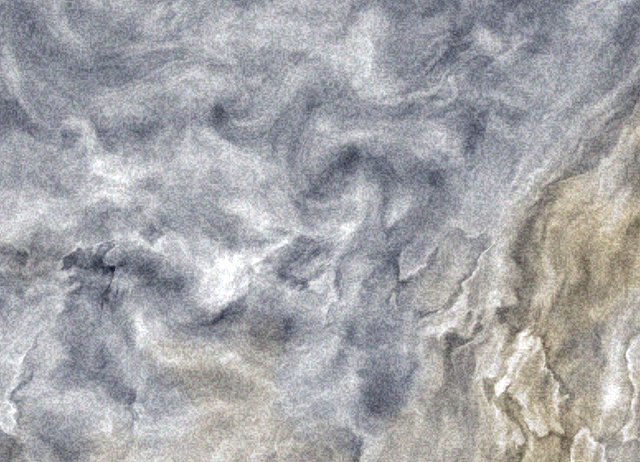
Give the GLSL for this texture, as a WebGL 1 fragment shader.

```glsl
precision highp float;
// Turbulent cloud bands: pale blue-grey eddies meeting tan, steeply sheared streaks.
// Domain-warped value noise is stretched along two flows, then given crinkled folds,
// dark curling filaments, fleecy bright tops and a fine film grain.
uniform vec2 u_resolution;

#define WARP 0.17
#define CONTRAST 0.56
#define RELIEF 0.50
#define FOLD_DEPTH 0.15
#define FILAMENT_DEPTH 0.17
#define CLOUD_TOP 0.15
#define GRAIN_SCALE 280.0
#define GRAIN 0.20
#define BASE_TONE 0.650
#define SHADOW_TINT vec3(-0.030, -0.014, 0.040)
#define LIGHT_TINT vec3(-0.006, 0.000, 0.014)
#define TAN_TINT vec3(0.054, 0.006, -0.095)

float hash(vec2 p) {
  vec3 h = fract(vec3(p.xyx) * 0.1031);
  h += dot(h, h.yzx + 33.33);
  return fract((h.x + h.y) * h.z);
}
float noise(vec2 p) {
  vec2 i = floor(p), f = fract(p);
  f = f * f * (3.0 - 2.0 * f);
  return mix(mix(hash(i), hash(i + vec2(1, 0)), f.x),
             mix(hash(i + vec2(0, 1)), hash(i + vec2(1, 1)), f.x), f.y);
}
float fbm(vec2 p) {
  float sum = 0.0, amp = 0.52;
  for (int i = 0; i < 5; i++) {
    sum += amp * noise(p);
    p = mat2(1.6, 1.2, -1.2, 1.6) * p + 7.3;
    amp *= 0.5;
  }
  return sum;
}

// Rotates space around a centre, fading outwards.
vec2 swirl(vec2 p, vec2 centre, float radius, float turn) {
  vec2 d = p - centre;
  float a = turn * exp(-dot(d, d) / (radius * radius));
  return centre + mat2(cos(a), sin(a), -sin(a), cos(a)) * d;
}

// Soft stroke between ends.xy and ends.zw; close ends make a round spot.
float stroke(vec2 p, vec4 ends, float width) {
  vec2 d = ends.zw - ends.xy, v = p - ends.xy;
  vec2 r = (v - d * clamp(dot(v, d) / dot(d, d), 0.0, 1.0)) / width;
  return exp(-dot(r, r));
}

// Signed distance to the curved edge of the tan region.
float shearAxis(vec2 p) {
  return p.x - 0.97 - 0.15 * p.y - 0.35 * p.y * p.y;
}

// Banks run sideways on the left and steeply along the edge on the right.
float cloudTone(vec2 p, vec2 warp) {
  vec2 q = p + warp * WARP, s = p + warp * 0.11;
  float c = shearAxis(s);
  float bank = fbm(vec2(q.x * 7.0 - q.y, q.y * 11.0 + q.x * 3.0));
  float streak = fbm(vec2(c * 16.0, s.y * 4.2 + c * 3.0) + 31.0);
  return mix(bank, streak, smoothstep(-0.25, 0.0, c));
}

// Broken folds with a lit and a shaded side, along noise contours.
float folds(vec2 p, vec2 warp) {
  vec2 q = p + warp * 0.15;
  float x = (fbm(vec2(shearAxis(q) * 10.0, q.y * 7.0) + 71.0) - 0.5) / 0.055;
  float area = smoothstep(0.40, 0.62, fbm(p * 5.0 + 90.0));
  area *= 1.25 - 0.75 * smoothstep(0.35, 0.65, p.y);
  return x * exp(-x * x) * 2.0 * area;
}

float filaments(vec2 p) {
  float f = 0.7 * exp(-pow((shearAxis(p) + 0.22) / 0.04, 2.0));
  f *= smoothstep(0.28, 0.50, p.y);
  f += stroke(p, vec4(-0.05, 0.50, 0.38, 0.39), 0.019);
  f += 0.8 * stroke(p, vec4(-0.05, 0.40, 0.28, 0.42), 0.014);
  f += 0.6 * stroke(p, vec4(0.25, 0.73, 0.48, 0.76), 0.014);
  f += 1.1 * stroke(p, vec4(0.48, 0.78, 0.50, 0.78), 0.028);
  f += stroke(p, vec4(0.69, 0.60, 0.75, 0.67), 0.022);
  f += 0.9 * stroke(p, vec4(0.75, 0.67, 0.93, 0.61), 0.026);
  f += 0.6 * stroke(p, vec4(0.68, 0.58, 0.57, 0.34), 0.016);
  f += 1.5 * stroke(p, vec4(1.09, 1.02, 1.13, 1.02), 0.045);
  f += 1.2 * stroke(p, vec4(1.38, 0.62, 1.39, 0.65), 0.040);
  f += 0.9 * stroke(p, vec4(0.72, 0.16, 0.79, 0.30), 0.020);
  return min(f + stroke(p, vec4(0.83, 0.10, 0.88, 0.18), 0.024), 1.6);
}

float cloudTops(vec2 p) {
  float t = stroke(p, vec4(0.22, 0.69, 0.29, 0.63), 0.05);
  t += stroke(p, vec4(0.50, 0.41, 0.56, 0.50), 0.06);
  t += stroke(p, vec4(0.74, 0.51, 0.78, 0.60), 0.03);
  t += stroke(p, vec4(0.35, 0.29, 0.43, 0.33), 0.025);
  t += stroke(p, vec4(0.86, 0.55, 0.92, 0.58), 0.025);
  return t + 0.8 * stroke(p, vec4(1.28, 0.06, 1.40, 0.26), 0.04);
}

void main() {
  vec2 p = gl_FragCoord.xy / u_resolution.y;
  vec2 q = swirl(swirl(p, vec2(0.49, 0.78), 0.08, 1.7), vec2(0.74, 0.61), 0.12, -1.4);
  q = swirl(swirl(q, vec2(0.37, 0.38), 0.10, 1.0), vec2(0.14, 1.0), 0.15, 1.0);
  vec2 warp = vec2(fbm(q * 6.0 + 3.0), fbm(q * 6.0 + 19.0)) - 0.5;
  vec2 bent = p + warp * 0.14;
  // Tone: flow with relief, fine mottling, folds and the placed landmarks
  float flow = cloudTone(q, warp), mottle = fbm(q * 26.0 + warp * 3.0);
  float relief = flow - cloudTone(q + vec2(-0.008, 0.009), warp);
  float tone = BASE_TONE + CONTRAST * (flow - 0.5) + RELIEF * relief;
  tone += 0.20 * (mottle - 0.5) + FOLD_DEPTH * folds(q, warp);
  tone -= FILAMENT_DEPTH * filaments(bent) * (0.5 + flow);
  tone += CLOUD_TOP * cloudTops(bent) * (2.6 * mottle - 0.4);
  // Colour: bluish shadows, neutral lights, tan on the right and in low patches
  float patches = smoothstep(0.42, 0.66, fbm(q * 4.0 + 53.0));
  float right = smoothstep(-0.12, 0.17, shearAxis(bent));
  float low = 0.55 * patches * (1.0 - smoothstep(0.30, 0.62, p.y));
  float tanShare = max(right * (0.55 + 0.65 * patches), low);
  tanShare *= 1.0 - 0.7 * smoothstep(0.72, 0.90, tone);
  vec3 colour = tone + mix(SHADOW_TINT, LIGHT_TINT, smoothstep(0.42, 0.88, tone));
  colour += TAN_TINT * tanShare - 0.02 * right;
  // Fine grain with slight colour speckle
  vec2 g = p * GRAIN_SCALE;
  vec3 speckle = vec3(noise(g + 11.0), noise(g + 47.0), noise(g + 83.0)) - 0.5;
  colour += GRAIN * (noise(g) - 0.5 + 0.35 * speckle);
  gl_FragColor = vec4(clamp(colour, 0.0, 1.0), 1.0);
}
```
